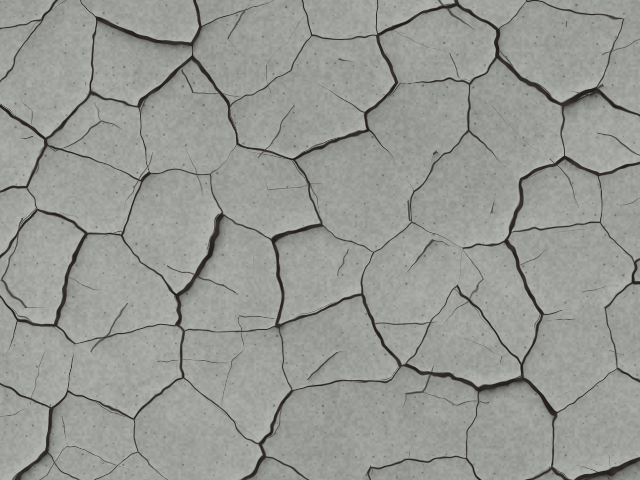
Write a Shadertoy shader that draws this texture.

```glsl
// Weathered grey paint, split into curling flakes by dark cracks.
// Warped Voronoi borders give the cracks; each border has its own width,
// taper and shading, and layered value noise adds stains, grain and pits.

float hash(vec2 p) {
    vec3 q = fract(p.xyx * 0.1031);
    q += dot(q, q.yzx + 33.33);
    return fract((q.x + q.y) * q.z);
}

float noise(vec2 p) {
    vec2 i = floor(p), f = fract(p);
    f = f * f * (3.0 - 2.0 * f);
    return mix(mix(hash(i), hash(i + vec2(1, 0)), f.x),
               mix(hash(i + vec2(0, 1)), hash(i + vec2(1, 1)), f.x), f.y);
}

vec2 noise2(vec2 p) {
    return vec2(noise(p), noise(p + 57.3)) - 0.5;
}

// Bends straight borders: broad curves, kinks, then ragged edges.
vec2 warp(vec2 p) {
    return p + 0.055 * noise2(p * 5.0) + 0.014 * noise2(p * 21.0)
             + 0.005 * noise2(p * 68.0);
}

// Flake centre, with alternate rows shifted like loose brickwork.
vec2 flakeCentre(vec2 id, vec2 size) {
    vec2 jitter = 0.72 * (vec2(hash(id), hash(id + 71.3)) - 0.5);
    return (id + 0.5 + jitter + vec2(0.5 * mod(id.y, 2.0) - 0.25, 0.0)) * size;
}

// Returns crack coverage in x and the shadow beside it in y.
vec2 cracks(vec2 p, vec2 size, float halfWidth, float gaps, float soft) {
    vec2 base = floor(p / size), nearId = base, nearest = vec2(9.0);
    for (int k = 0; k < 25; k++) {
        vec2 id = base + vec2(k % 5 - 2, k / 5 - 2);
        vec2 r = flakeCentre(id, size) - p;
        if (dot(r, r) < dot(nearest, nearest)) {
            nearest = r;
            nearId = id;
        }
    }
    float cover = 0.0, shadow = 0.0;
    for (int k = 0; k < 25; k++) {
        vec2 id = nearId + vec2(k % 5 - 2, k / 5 - 2);
        if (id == nearId) continue;
        vec2 r = flakeCentre(id, size) - p;
        vec2 normal = normalize(r - nearest);
        float d = dot(0.5 * (r + nearest), normal);

        // Both flakes agree on the strength of their shared border.
        float strength = fract(hash(id + 13.7) + hash(nearId + 13.7));
        float taper = smoothstep(gaps, gaps + 0.4,
                                 noise(p * 7.0 + strength * 40.0) + 0.4 * strength);
        float w = halfWidth * mix(0.4, 1.9, strength * strength) * taper;
        float line = 1.0 - smoothstep(w - soft, w + soft, d);
        cover = max(cover, line * smoothstep(0.0, 0.0006, w));

        // Light from the upper left; strong borders are lifted higher.
        float facing = dot(normal, vec2(-0.5, 0.86));
        float lift = smoothstep(0.84, 0.95, strength) * taper;
        shadow += facing * exp(-d / 0.014) * 0.055 * w / halfWidth;
        shadow += max(facing, 0.0) * lift * 0.32 * exp(-d / 0.008);
    }
    return vec2(cover, shadow);
}

// Small dark pits scattered one per grid square at most.
float pits(vec2 p, float count, float soft) {
    vec2 g = p * count, id = floor(g);
    vec2 centre = 0.5 + 0.5 * (vec2(hash(id + 5.1), hash(id + 31.7)) - 0.5);
    float radius = mix(0.0007, 0.0024, pow(hash(id + 83.0), 3.0));
    float d = length(fract(g) - centre) / count;
    float dot1 = 1.0 - smoothstep(radius - soft, radius + soft, d);
    return dot1 * step(0.55, hash(id + 9.4));
}

void mainImage(out vec4 fragColor, in vec2 fragCoord) {
    vec2 p = fragCoord / iResolution.y + 3.0;
    float soft = max(0.8 / iResolution.y, 0.0016);
    vec2 q = warp(p);

    // Main network, a frayed companion beside it, and stray hairlines.
    vec2 flake = vec2(0.205, 0.158);
    vec2 broad = cracks(q, flake, 0.0024, 0.15, soft);
    vec2 frayed = cracks(q + 0.022 * noise2(p * 17.0 + 8.0), flake, 0.0008, 0.65, soft);
    vec2 hairs = cracks(warp(p * vec2(1.0, 1.1) + 6.0), vec2(0.19, 0.105),
                        0.0011, 0.74, soft);

    // Paint surface: broad stains, mottling and fine grain.
    float tone = 0.628;
    tone += 0.045 * (noise(p * 3.5) - 0.5) + 0.03 * (noise(p * 13.0) - 0.5);
    tone += 0.035 * (noise(p * 85.0) - 0.5) + 0.065 * (noise(p * 190.0) - 0.5);
    tone -= broad.y + 0.4 * frayed.y + 0.4 * hairs.y;
    tone -= 0.17 * pits(p, 48.0, soft);
    tone = clamp(tone, 0.22, 0.7);
    vec3 paint = tone * vec3(0.984, 1.0, 0.968);

    // Brown-black gaps, with thin cracks less deep than wide ones.
    float gap = max(broad.x, 0.75 * max(frayed.x, hairs.x));
    vec3 depth = vec3(0.13, 0.11, 0.10) + 0.09 * noise(p * 60.0);
    fragColor = vec4(mix(paint, depth, gap), 1.0);
}
```
